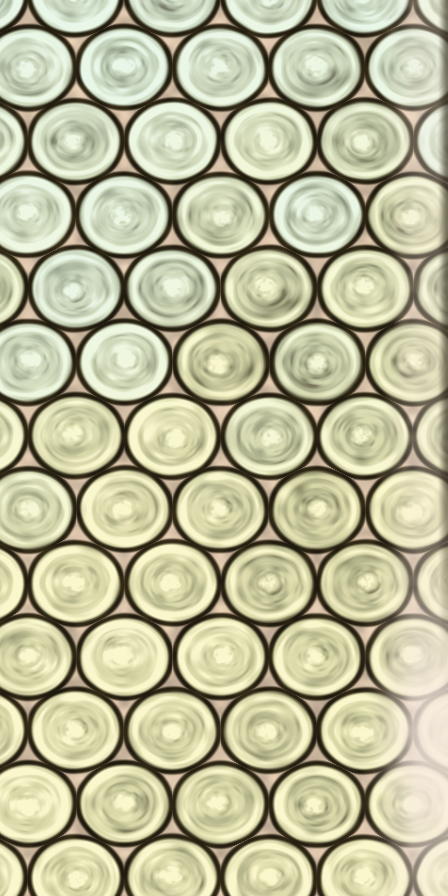
A WebGL 1 fragment shader for this pattern:

```glsl
precision highp float;
// Leaded window of staggered, slightly flattened bullseye glass roundels.

uniform vec2 u_resolution;

#define COLUMNS 4.65
#define ROWS 12.17
#define ROW_PITCH 0.866
#define GLASS_RADIUS 0.457
#define LEAD_RADIUS 0.514
#define JITTER 0.014
#define SOFTNESS 0.02
#define STREAKS 0.62
#define LEAD_COLOR vec3(0.15, 0.125, 0.065)
#define GAP_COLOR vec3(0.87, 0.78, 0.68)
#define GLARE_COLOR vec3(0.97, 0.92, 0.88)

float hash(vec2 p) {
  vec3 q = fract(vec3(p.xyx) * 0.1031);
  q += dot(q, q.yzx + 33.33);
  return fract((q.x + q.y) * q.z);
}

// Value noise whose x axis repeats after "period" cells.
float noise(vec2 p, float period) {
  vec2 i = floor(p);
  vec2 f = fract(p);
  f = f * f * (3.0 - 2.0 * f);
  float x0 = mod(i.x, period);
  float x1 = mod(i.x + 1.0, period);
  float low = mix(hash(vec2(x0, i.y)), hash(vec2(x1, i.y)), f.x);
  float high = mix(hash(vec2(x0, i.y + 1.0)), hash(vec2(x1, i.y + 1.0)), f.x);
  return mix(low, high, f.y);
}

float bump(float x, float center, float width) {
  float d = (x - center) / width;
  return exp(-d * d);
}

// Nearest roundel centre on the staggered lattice.
vec2 nearestCenter(vec2 p) {
  float pair = 2.0 * ROW_PITCH;
  vec2 a = vec2(floor(p.x) + 0.5, floor(p.y / pair + 0.5) * pair);
  vec2 b = vec2(floor(p.x + 0.5), (floor(p.y / pair) + 0.5) * pair);
  return distance(p, a) < distance(p, b) ? a : b;
}

vec3 glassRamp(float v) {
  vec3 c = mix(vec3(0.44, 0.42, 0.33), vec3(0.70, 0.71, 0.60), smoothstep(0.0, 0.36, v));
  c = mix(c, vec3(0.85, 0.85, 0.73), smoothstep(0.3, 0.62, v));
  return mix(c, vec3(0.97, 0.97, 0.88), smoothstep(0.58, 0.95, v));
}

// Brightness of spun glass: pale rim, streaky rings, glowing centre.
float roundel(vec2 q, float seed) {
  float s = seed * 90.0;
  vec2 eye = (vec2(hash(vec2(s, 2.0)), hash(vec2(s, 7.0))) - 0.5) * 0.16;
  float r = length(q);
  vec2 swirl = q - eye * (1.0 - smoothstep(0.2, 0.9, r));
  float sr = length(swirl);
  float turn = atan(swirl.y, swirl.x + 0.00001) / 6.28318 + 0.5;
  float arcs = noise(vec2(turn * 7.0, sr * 8.0 + s), 7.0);
  float fine = noise(vec2(turn * 13.0, sr * 15.0 + s + 40.0), 13.0);
  float rings = noise(vec2(s, sr * 11.0 + arcs * 0.8), 1000.0);
  float clouds = noise(q * 2.6 + s, 1000.0);
  float v = 0.60 + STREAKS * (0.55 * arcs + 0.5 * fine + 0.3 * rings + 0.45 * clouds - 0.9);
  v += 0.30 * bump(r, 0.85, 0.08) - 0.13 * bump(r, 0.71, 0.06);
  v -= 0.12 * bump(sr, 0.45, 0.14);
  v += 0.50 * bump(sr, 0.0, 0.20) - 0.12 * bump(sr, 0.27, 0.05);
  return v - 0.22 * smoothstep(0.93, 1.0, r);
}

void main() {
  vec2 uv = gl_FragCoord.xy / u_resolution;
  vec2 p = vec2(uv.x * COLUMNS - 0.29, ((1.0 - uv.y) * ROWS + 0.08) * ROW_PITCH);
  float soft = max(SOFTNESS, COLUMNS / u_resolution.x);

  // Each roundel has its own seed, offset and size.
  vec2 center = nearestCenter(p);
  vec2 id = floor(vec2(center.x * 2.0, center.y / ROW_PITCH) + 0.5) + 20.0;
  float seed = hash(id);
  vec2 shift = vec2(hash(id + 31.0), hash(id + 57.0)) - 0.5;
  vec2 q = p - center - shift * JITTER;
  float wobble = (noise(p * 5.0 + 30.0, 1000.0) - 0.5) * 0.012;
  float d = length(q) + wobble;

  // Glass: cool at the top, warm below, greyer to the right of the middle.
  float v = roundel(q / GLASS_RADIUS, seed) + 0.18 * (seed - 0.5);
  vec2 shade = (uv - vec2(0.72, 0.54)) / vec2(0.38, 0.36);
  v += 0.08 - 0.16 * exp(-dot(shade, shade));
  float cool = smoothstep(0.35, 1.0, uv.y + 0.12 * (0.5 - uv.x) + 0.3 * (hash(id + 83.0) - 0.5));
  vec3 glass = glassRamp(v) * mix(vec3(1.01, 1.0, 0.91), vec3(0.94, 1.0, 1.04), cool);

  // Lead rings with small pale triangles between them.
  float grime = noise(p * 9.0 + 60.0, 1000.0);
  vec3 lead = LEAD_COLOR * (0.75 + 0.6 * grime);
  vec3 gap = GAP_COLOR * (0.82 + 0.25 * grime);
  vec3 color = mix(glass, lead, smoothstep(-soft, soft, d - GLASS_RADIUS));
  color = mix(color, gap, smoothstep(-soft, soft, d - LEAD_RADIUS));

  // Hazy light along the right side, strongest near the bottom.
  float haze = smoothstep(0.84, 0.94, uv.x + 0.03 * (grime - 0.5));
  float flare = smoothstep(0.79, 0.96, uv.x) * bump(uv.y, 0.17, 0.14);
  color = mix(color, GLARE_COLOR, clamp(0.30 * haze + 0.58 * flare, 0.0, 0.85));
  float border = smoothstep(0.975, 1.0, uv.x) * smoothstep(0.2, 0.5, uv.y);
  color = mix(color, LEAD_COLOR, 0.6 * border);

  gl_FragColor = vec4(clamp(color, 0.0, 1.0), 1.0);
}
```
